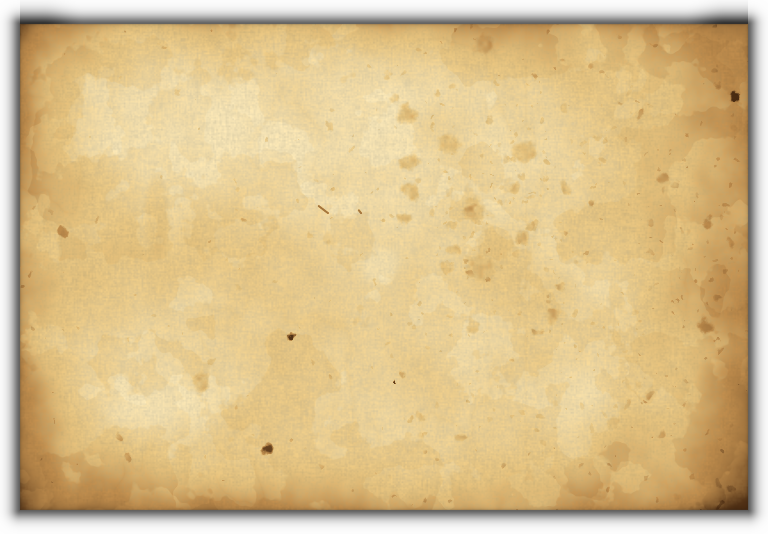
This texture is drawn by a WebGL 1 fragment shader. Its source:

```glsl
precision highp float;
// Aged, foxed parchment sheet lying on white with a soft lifted shadow.
uniform vec2 u_resolution;

#define ASPECT 1.438
#define SHEET_MIN vec2(0.0375, 0.045)
#define SHEET_MAX vec2(1.4007, 0.955)
#define SHADOW_WIDTH 0.0165
#define SHADOW_DEPTH 0.62
#define GRAIN 0.075
#define AGE 1.0
#define FOXING 0.36

float hash(vec2 p) {
  vec3 q = fract(vec3(p.xyx) * 0.1031);
  q += dot(q, q.yzx + 33.33);
  return fract((q.x + q.y) * q.z);
}

float noise(vec2 p) {
  vec2 i = floor(p), f = fract(p);
  f = f * f * (3.0 - 2.0 * f);
  return mix(mix(hash(i), hash(i + vec2(1, 0)), f.x),
             mix(hash(i + vec2(0, 1)), hash(i + vec2(1, 1)), f.x), f.y);
}

float fbm(vec2 p) {
  float sum = 0.0, amp = 0.5;
  for (int i = 0; i < 5; i++) {
    sum += amp * noise(p);
    p = mat2(1.6, 1.2, -1.2, 1.6) * p + 17.3;
    amp *= 0.5;
  }
  return sum / 0.97;
}

float blob(vec2 p, vec2 center, float radius) {
  return 1.0 - smoothstep(radius * 0.55, radius * 1.25, length(p - center));
}

float segment(vec2 p, vec2 a, vec2 b) {
  vec2 ab = b - a;
  return length(p - a - ab * clamp(dot(p - a, ab) / dot(ab, ab), 0.0, 1.0));
}

// Foxing is densest right of centre and along the right margin
float foxDensity(vec2 p) {
  vec2 a = (p - vec2(0.9, 0.66)) / vec2(0.24, 0.24);
  vec2 b = (p - vec2(1.15, 0.45)) / vec2(0.3, 0.4);
  return 0.05 + 0.42 * exp(-dot(a, a)) + 0.3 * exp(-dot(b, b));
}

float speckles(vec2 p, float scale, float seed) {
  vec2 cell = floor(p * scale);
  float cover = 0.0;
  for (int j = -1; j <= 1; j++) {
    for (int i = -1; i <= 1; i++) {
      vec2 id = cell + vec2(float(i), float(j));
      vec2 center = (id + vec2(hash(id + seed), hash(id + seed + 41.0))) / scale;
      float present = step(hash(id + seed + 83.0), foxDensity(center));
      float size = mix(0.07, 0.26, pow(hash(id + seed + 127.0), 2.0)) / scale;
      cover = max(cover, present * blob(p, center, size) * (0.4 + 0.6 * hash(id + seed + 9.0)));
    }
  }
  return cover;
}

// Tone 0 is pale cream, 1 is tan, 2 is dark brown
vec3 parchment(float tone) {
  vec3 c = mix(vec3(0.95, 0.885, 0.71), vec3(0.88, 0.75, 0.49), smoothstep(-0.1, 0.55, tone));
  c = mix(c, vec3(0.72, 0.53, 0.29), smoothstep(0.45, 1.05, tone));
  return mix(c, vec3(0.29, 0.17, 0.07), smoothstep(0.95, 2.1, tone));
}

float ageTone(vec2 p) {
  vec2 lo = max(p - SHEET_MIN, 0.0), hi = max(SHEET_MAX - p, 0.0);
  float blotch = fbm(p * 7.0 + 5.0);
  float rim = 0.5 * exp(-lo.x / 0.06) + 0.68 * exp(-hi.x / 0.11)
            + 0.5 * exp(-lo.y / 0.05) + 0.32 * exp(-hi.y / 0.035);
  float corners = 0.5 * exp(-length(lo) / 0.16) + 0.3 * exp(-length(vec2(hi.x, lo.y)) / 0.2)
                + 0.32 * exp(-length(vec2(lo.x, hi.y)) / 0.15);
  vec2 v = (p - vec2(0.65, 0.5)) / vec2(0.76, 0.52);
  float vignette = 0.24 * smoothstep(0.55, 1.25, length(v));
  float tone = 0.13 + 0.75 * (fbm(p * 4.0) - 0.5) + AGE * (rim + corners) * (0.3 + 1.4 * blotch) + vignette;
  // Hard-edged water patches, a tall stain and a pale disc
  tone += 0.11 * smoothstep(0.56, 0.59, fbm(p * 9.0 + 31.0));
  tone -= 0.1 * smoothstep(0.57, 0.6, fbm(p * 11.0 + 71.0));
  vec2 warp = p + 0.03 * (vec2(blotch, fbm(p * 12.0 + 3.0)) - 0.5);
  tone += 0.13 * blob(warp * vec2(1.0, 0.3), vec2(0.294, 0.179), 0.023);
  tone -= 0.1 * blob(warp, vec2(0.712, 0.504), 0.035);
  // Wrinkles and the vertical fold
  float ridge = abs(fbm(p * vec2(3.5, 2.5) + 53.0) - 0.5);
  tone += 0.05 * exp(-ridge * 90.0);
  return tone + 0.07 * exp(-abs(p.x - 0.985) * 500.0) * noise(p.yy * 14.0);
}

float foxTone(vec2 p) {
  vec2 q = p + 0.024 * (vec2(fbm(p * 48.0), fbm(p * 48.0 + 19.0)) - 0.5);
  float stain = max(speckles(q, 20.0, 3.0), 0.8 * speckles(q, 43.0, 57.0));
  stain = max(stain, max(blob(q, vec2(0.768, 0.697), 0.016), blob(q, vec2(0.837, 0.731), 0.021)));
  stain = max(stain, max(blob(q, vec2(0.979, 0.715), 0.019), blob(q, vec2(0.979, 0.554), 0.016)));
  stain = max(stain, max(blob(q, vec2(0.770, 0.644), 0.016), blob(q, vec2(0.758, 0.592), 0.014)));
  stain = max(stain, max(blob(q, vec2(0.890, 0.601), 0.017), blob(q, vec2(0.758, 0.788), 0.017)));
  stain = max(stain, max(blob(q, vec2(1.034, 0.406), 0.013), blob(q, vec2(0.376, 0.287), 0.016)));
  stain = max(stain, 0.55 * max(blob(q, vec2(0.908, 0.916), 0.02), blob(q, vec2(0.903, 0.498), 0.026)));
  float tone = FOXING * stain * (0.55 + 0.9 * noise(p * 110.0));
  // Burnt pinholes and loose fibres
  tone += 1.5 * max(blob(q, vec2(0.545, 0.365), 0.006), blob(q, vec2(0.740, 0.283), 0.004));
  tone += 1.3 * max(blob(q, vec2(0.498, 0.157), 0.011), blob(q, vec2(1.376, 0.818), 0.009));
  tone += 0.5 * max(blob(q, vec2(1.326, 0.388), 0.016), blob(q, vec2(0.116, 0.567), 0.008));
  float fibre = min(segment(p, vec2(0.597, 0.614), vec2(0.614, 0.601)),
                    segment(p, vec2(0.672, 0.606), vec2(0.676, 0.601)));
  return tone + 1.1 * (1.0 - smoothstep(0.0008, 0.003, fibre));
}

void main() {
  vec2 p = gl_FragCoord.xy / u_resolution * vec2(ASPECT, 1.0);
  vec2 middle = 0.5 * (SHEET_MIN + SHEET_MAX);
  vec2 d = abs(p - middle) - 0.5 * (SHEET_MAX - SHEET_MIN);
  float edge = max(d.x, d.y), outside = length(max(d, 0.0));

  // Shadow swells at the ends of the top edge
  float lift = smoothstep(0.56, 0.64, abs(p.x - middle.x)) * step(middle.y, p.y) * step(d.x, 0.0);
  float fall = exp(-pow(outside / (SHADOW_WIDTH * (1.0 + 0.25 * lift)), 1.6));
  vec3 backdrop = vec3(0.995 - (SHADOW_DEPTH + 0.2 * lift) * fall);

  // Woven grain over the toned sheet
  float weave = noise(p * vec2(70.0, 330.0)) + noise(p * vec2(330.0, 70.0)) - 1.0;
  float grain = 0.7 * weave + noise(p * 300.0) - 0.5;
  vec3 sheet = parchment(ageTone(p) + foxTone(p) + 0.1 * grain);
  sheet *= 1.0 + GRAIN * grain - 0.16 * exp(min(edge, 0.0) / 0.003);

  float aa = 0.75 / u_resolution.y;
  gl_FragColor = vec4(mix(sheet, backdrop, smoothstep(-aa, aa, edge)), 1.0);
}
```
